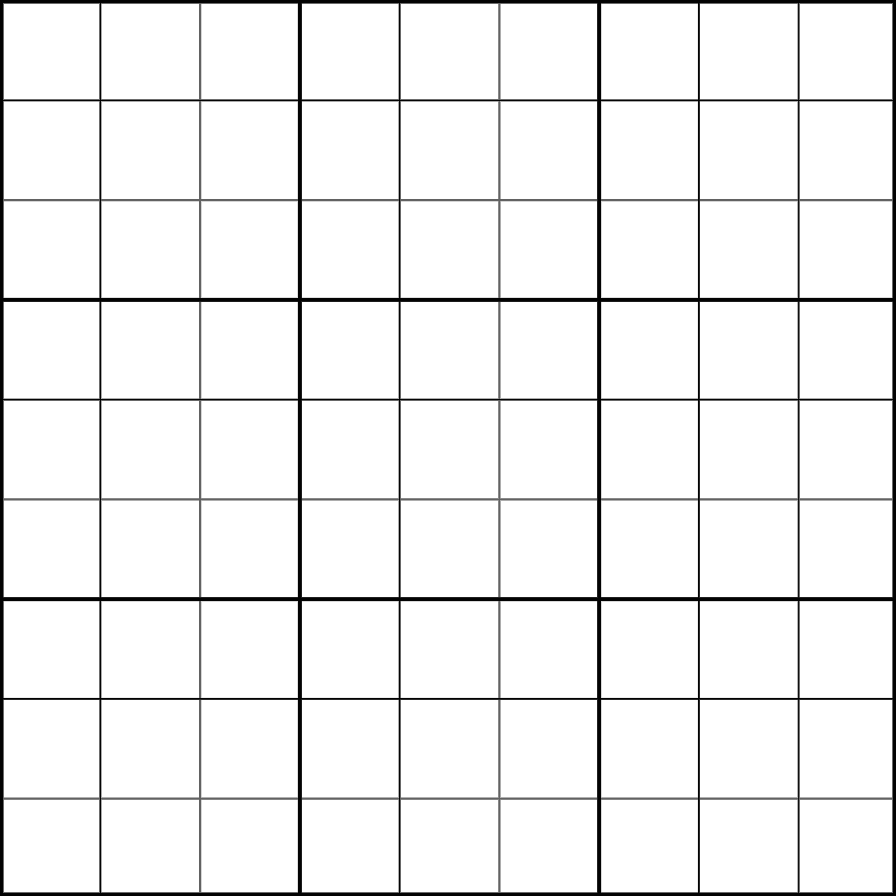
This pattern is drawn by a Shadertoy shader. Its source:

```glsl
// A framed nine by nine ruled grid, with heavy rules around each three by three block.

const float CELLS = 9.0;
const float BLOCK = 3.0;
const float PITCH = 0.11133;        // spacing of the rules
const float OFFSET = 0.0007;        // shift of all rules from the edge
const float FRAME_WIDTH = 0.0040;
const float HEAVY_HALF = 0.00225;
const float DARK_HALF = 0.00107;
const float FAINT_HALF = 0.00127;

const vec3 PAPER = vec3(1.0);
const vec3 INK = vec3(0.01);

// Antialiased coverage of a band, for a distance from its centre line
float band(float dist, float halfWidth, float pixel) {
    return clamp((halfWidth - dist) / pixel + 0.5, 0.0, 1.0);
}

// Ink of the rules along one axis; the last one has its own half width and strength
float rules(float pos, float pixel, float lastHalf, float lastStrength) {
    float index = clamp(round((pos - OFFSET) / PITCH), 1.0, CELLS - 1.0);
    float dist = abs(pos - OFFSET - index * PITCH);
    float phase = mod(index, BLOCK);

    // Within a block: heavy edge, then a dark rule, then a faint one
    float halfWidth = phase < 0.5 ? HEAVY_HALF : phase < 1.5 ? DARK_HALF : FAINT_HALF;
    float strength = phase < 1.5 ? 1.0 : 0.62;
    if (index > CELLS - 1.5) {
        halfWidth = lastHalf;
        strength = lastStrength;
    }
    return strength * band(dist, halfWidth, pixel);
}

// Ink of the outer frame along one axis
float frame(float pos, float pixel) {
    return band(min(pos, 1.0 - pos), FRAME_WIDTH, pixel);
}

void mainImage(out vec4 fragColor, in vec2 fragCoord) {
    vec2 pixel = 1.0 / iResolution.xy;
    vec2 uv = fragCoord * pixel;
    uv.y = 1.0 - uv.y;              // count rows from the top

    // The last column rule prints dark, the last row rule faint
    float columns = rules(uv.x, pixel.x, DARK_HALF, 0.95);
    float rows = rules(uv.y, pixel.y, FAINT_HALF, 0.62);
    float border = max(frame(uv.x, pixel.x), frame(uv.y, pixel.y));

    float ink = max(border, max(columns, rows));
    fragColor = vec4(mix(PAPER, INK, ink), 1.0);
}
```
